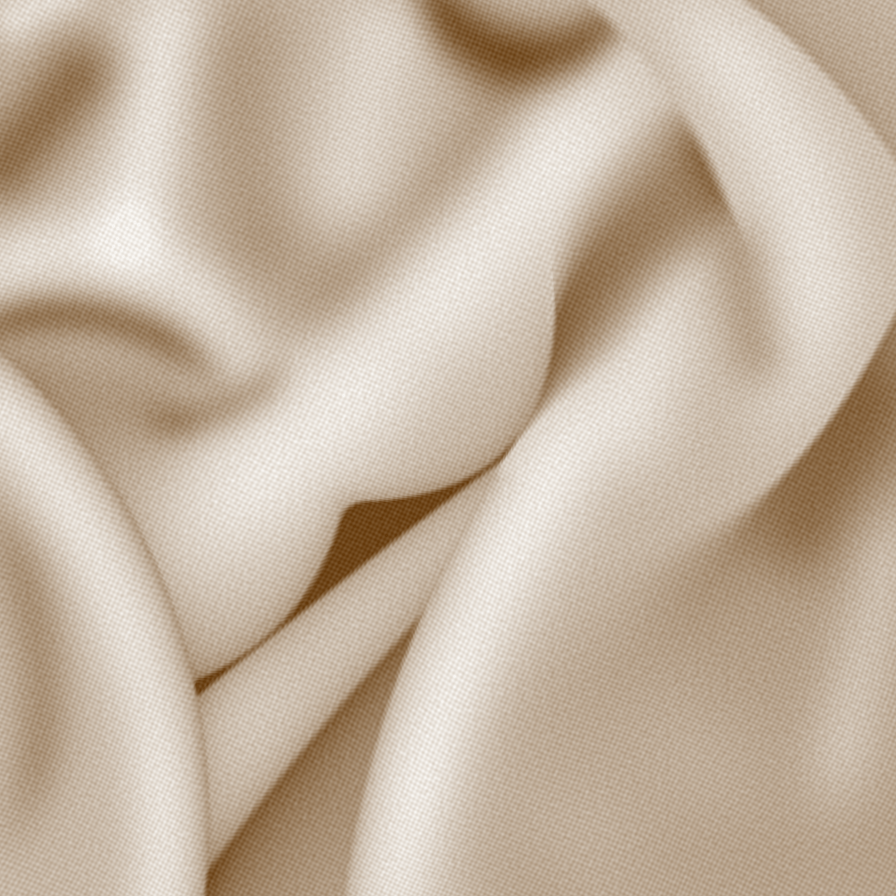
Give the GLSL for this texture, as a WebGL 1 fragment shader.

```glsl
precision highp float;
uniform vec2 u_resolution;

vec2 hashGradient(vec2 cell) {
  vec2 h = vec2(dot(cell, vec2(127.1, 311.7)), dot(cell, vec2(269.5, 183.3)));
  return fract(sin(h) * 4375.85) * 2.0 - 1.0;
}

float gradientNoise(vec2 p) {
  vec2 i = floor(p), f = fract(p);
  vec2 s = f * f * (3.0 - 2.0 * f);
  vec2 e = vec2(1.0, 0.0);
  float low = mix(dot(hashGradient(i), f), dot(hashGradient(i + e), f - e), s.x);
  float high = mix(dot(hashGradient(i + e.yx), f - e.yx), dot(hashGradient(i + 1.0), f - 1.0), s.x);
  return mix(low, high, s.y);
}

// Bowed line from a to b: x runs along it, y is the offset to its left
vec2 crease(vec2 p, vec2 a, vec2 b, float bow) {
  vec2 d = b - a, q = p - a;
  float len = length(d);
  d /= len;
  float t = dot(q, d) / len;
  return vec2(t, dot(q, vec2(-d.y, d.x)) - 4.0 * bow * t * (1.0 - t));
}

// Soft tapered band along a bowed line
float ridge(vec2 p, vec2 a, vec2 b, float bow, float width) {
  vec2 c = crease(p, a, b, bow);
  float taper = smoothstep(-0.25, 0.2, c.x) * (1.0 - smoothstep(0.8, 1.25, c.x));
  return taper * exp(-c.y * c.y / (width * width));
}

float cover(float offset, float softness) {
  return smoothstep(-softness, softness, offset);
}

float edgeShade(float offset, float reach) {
  return exp(-max(offset, 0.0) / reach);
}

float smoothMax(float a, float b, float k) {
  float h = max(k - abs(a - b), 0.0) / k;
  return max(a, b) + 0.25 * h * h * k;
}

float upperCloth(vec2 p) {
  float tone = 0.765;
  tone += 0.12 * ridge(p, vec2(0.20, 1.02), vec2(0.14, 0.72), 0.0, 0.05);
  tone -= 0.20 * ridge(p, vec2(-0.02, 0.79), vec2(0.11, 0.94), 0.0, 0.045);
  tone += 0.10 * ridge(p, vec2(0.0, 0.97), vec2(0.09, 1.02), 0.0, 0.03);
  tone -= 0.08 * ridge(p, vec2(0.27, 1.0), vec2(0.31, 0.68), -0.02, 0.06);
  tone += 0.08 * ridge(p, vec2(0.43, 1.0), vec2(0.38, 0.76), 0.0, 0.06);
  tone += 0.10 * ridge(p, vec2(-0.03, 0.69), vec2(0.27, 0.63), 0.06, 0.05);
  tone -= 0.17 * ridge(p, vec2(-0.02, 0.635), vec2(0.22, 0.60), 0.03, 0.025);
  tone -= 0.08 * ridge(p, vec2(0.02, 0.58), vec2(0.2, 0.53), 0.0, 0.06);
  tone -= 0.12 * ridge(p, vec2(0.18, 0.525), vec2(0.31, 0.58), -0.01, 0.025);
  tone += 0.13 * ridge(p, vec2(0.20, 0.38), vec2(0.70, 0.93), -0.02, 0.085);
  tone -= 0.10 * ridge(p, vec2(0.58, 0.91), vec2(0.34, 0.64), 0.01, 0.04);
  tone -= 0.28 * ridge(p, vec2(0.47, 1.02), vec2(0.69, 0.975), -0.06, 0.042);
  return tone;
}

// Deep hollow, with a narrow strip and a shaded wedge at its foot
float hollow(vec2 p) {
  float tone = mix(0.42, 0.62, smoothstep(0.42, 0.82, p.y));
  tone -= 0.08 * ridge(p, vec2(0.72, 0.89), vec2(0.81, 0.76), 0.02, 0.03);
  float top = -crease(p, vec2(0.215, 0.22), vec2(0.536, 0.469), 0.002).y;
  float foot = crease(p, vec2(0.234, 0.03), vec2(0.462, 0.303), 0.005).y;
  float strip = 0.82 - 0.13 * edgeShade(top, 0.02) - 0.14 * edgeShade(foot, 0.025);
  float wedge = 0.70 - 0.20 * edgeShade(-foot, 0.05);
  tone = mix(tone, strip, cover(top, 0.005));
  return mix(tone, wedge, cover(-foot, 0.006) * (1.0 - smoothstep(0.4, 0.5, p.y)));
}

float frontFold(vec2 p, float inset) {
  float tone = 0.77 - 0.09 * edgeShade(inset, 0.012);
  tone += 0.13 * ridge(p, vec2(0.43, -0.05), vec2(0.68, 0.57), 0.04, 0.06);
  tone += 0.06 * ridge(p, vec2(0.76, 0.74), vec2(0.71, 0.48), 0.0, 0.05);
  tone -= 0.09 * ridge(p, vec2(0.82, 0.74), vec2(0.85, 0.58), 0.0, 0.035);
  tone += 0.10 * ridge(p, vec2(0.76, 1.0), vec2(0.90, 0.56), 0.06, 0.07);
  return tone;
}

float lowerCloth(vec2 p, float outset) {
  float tone = 0.71 - 0.12 * edgeShade(outset, 0.06) * smoothstep(0.6, 0.9, p.x);
  tone -= 0.10 * ridge(p, vec2(1.0, 0.58), vec2(0.88, 0.38), 0.0, 0.05);
  tone += 0.08 * ridge(p, vec2(1.0, 0.42), vec2(0.93, 0.12), 0.0, 0.045);
  return tone + 0.03 * ridge(p, vec2(0.6, 0.02), vec2(0.8, 0.2), 0.0, 0.1);
}

float leftFold(vec2 p, float inset) {
  float crest = (inset - 0.055) / 0.045;
  float tone = 0.77 + 0.11 * exp(-crest * crest) - 0.13 * edgeShade(inset, 0.012);
  return tone - 0.11 * ridge(p, vec2(0.0, 0.42), vec2(0.03, 0.10), 0.03, 0.035);
}

float drapery(vec2 p) {
  float tone = hollow(p);
  // Centre fold, whose lower hem turns twice
  float hemLow = crease(p, vec2(0.215, 0.238), vec2(0.385, 0.437), -0.033).y;
  float hemHigh = crease(p, vec2(0.40, 0.44), vec2(0.62, 0.66), -0.076).y;
  float hem = smoothMax(hemLow, hemHigh, 0.03);
  float shoulder = crease(p, vec2(0.61, 0.62), vec2(0.78, 0.87), 0.035).y;
  float shoulderSoft = mix(0.008, 0.05, smoothstep(0.62, 0.82, p.y));
  float shoulderCover = cover(shoulder, shoulderSoft) * smoothstep(0.56, 0.63, p.y);
  float hemShade = 0.12 * edgeShade(hem, 0.016) * (1.0 - smoothstep(0.55, 0.68, p.y));
  tone = mix(tone, upperCloth(p) - hemShade, max(cover(hem, 0.005), shoulderCover));
  // Front fold and the loop above it
  vec2 side = crease(p, vec2(0.384, 0.0), vec2(0.62, 0.57), 0.04);
  float sideSoft = mix(0.004, 0.05, smoothstep(0.85, 1.15, side.x));
  float front = cover(-side.y, sideSoft) * (1.0 - smoothstep(0.69, 0.85, p.y));
  float loopEdge = crease(p, vec2(0.70, 0.955), vec2(0.84, 0.66), 0.024).y;
  float loopCover = cover(loopEdge, 0.01) * smoothstep(0.6, 0.72, p.y);
  float inset = mix(-side.y, 1.0, smoothstep(0.8, 1.1, side.x));
  tone = mix(tone, frontFold(p, inset), max(front, loopCover));
  // Cloth lying behind at the right
  float rim = crease(p, vec2(0.83, 1.0), vec2(1.0, 0.82), 0.01).y;
  tone = mix(tone, 0.77 - 0.09 * edgeShade(rim, 0.05), cover(rim, 0.006));
  vec2 belly = crease(p, vec2(1.0, 0.65), vec2(0.64, 0.30), 0.043);
  float bellySoft = mix(0.006, 0.1, smoothstep(0.4, 1.1, belly.x));
  float lower = cover(belly.y, bellySoft) * smoothstep(0.06, 0.24, -side.y);
  tone = mix(tone, lowerCloth(p, belly.y), lower);
  // Left fold
  float flank = -crease(p, vec2(0.0, 0.61), vec2(0.229, 0.0), 0.08).y;
  tone -= 0.07 * edgeShade(-flank, 0.025);
  return mix(tone, leftFold(p, flank), cover(flank, 0.004));
}

float weave(vec2 p, float tone) {
  vec2 bend = vec2(gradientNoise(p * 4.0), gradientNoise(p * 4.0 + 17.0));
  vec2 thread = (p + 0.025 * bend + 0.02 * tone) * mat2(0.94, 0.34, -0.34, 0.94) * 880.0;
  return 0.05 * sin(thread.x) * sin(thread.y) + 0.065 * gradientNoise(p * 210.0);
}

void main() {
  vec2 p = gl_FragCoord.xy / u_resolution;
  float shade = drapery(p) + 0.02 * gradientNoise(p * 9.0);
  float tone = clamp(0.70 + 1.4 * (shade - 0.756), 0.27, 0.93);
  tone = clamp(tone + weave(p, shade), 0.22, 0.97);
  gl_FragColor = vec4(0.22 + 0.78 * tone, tone, 1.23 * tone - 0.235, 1.0);
}
```
